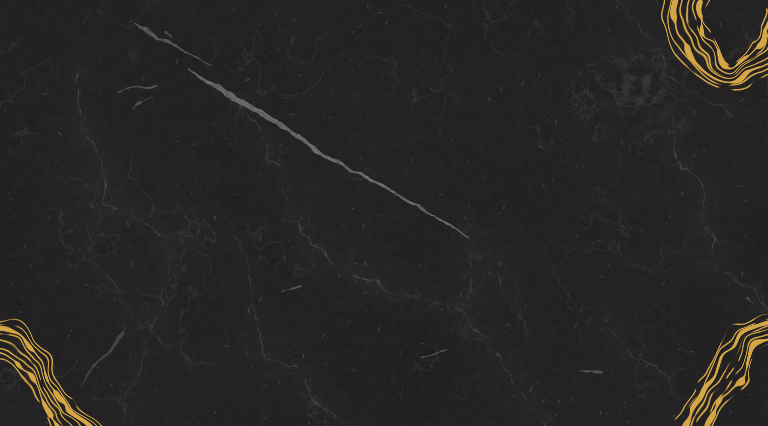
This background is drawn by a Shadertoy shader. Its source:

```glsl
const vec3 STONE = vec3(0.139, 0.133, 0.138);
const vec3 MINERAL = vec3(0.45);
const vec3 GOLD = vec3(0.83, 0.65, 0.27);

float hash(vec2 p) {
    vec3 q = fract(p.xyx * 0.1031);
    q += dot(q, q.yzx + 33.33);
    return fract((q.x + q.y) * q.z);
}

float noise(vec2 p) {
    vec2 cell = floor(p), f = fract(p);
    f = f * f * (3.0 - 2.0 * f);
    return mix(mix(hash(cell), hash(cell + vec2(1, 0)), f.x),
        mix(hash(cell + vec2(0, 1)), hash(cell + 1.0), f.x), f.y);
}

float fbm(vec2 p) {
    float sum = 0.0, gain = 0.5;
    for (int i = 0; i < 5; i++) {
        sum += gain * noise(p);
        p = mat2(1.6, 1.2, -1.2, 1.6) * p + 17.0;
        gain *= 0.5;
    }
    return sum;
}

vec2 warp(vec2 p, float scale, float amount) {
    return p + amount * (vec2(fbm(p * scale + 40.0), fbm(p * scale + 90.0)) - 0.48);
}

float segment(vec2 p, vec2 a, vec2 b) {
    vec2 pa = p - a, ba = b - a;
    return length(pa - ba * clamp(dot(pa, ba) / dot(ba, ba), 0.0, 1.0));
}

// Distance to a line through four points
float path(vec2 p, vec4 a, vec4 b) {
    return min(segment(p, a.xy, a.zw), min(segment(p, a.zw, b.xy), segment(p, b.xy, b.zw)));
}

float stroke(float dist, float width, float px) {
    return 1.0 - smoothstep(width - 0.5 * px, width + 0.7 * px, dist);
}

// Tapered bright line
float vein(vec2 p, vec4 a, vec4 b, float width, float px) {
    vec2 span = b.zw - a.xy;
    float along = clamp(dot(p - a.xy, span) / dot(span, span), 0.0, 1.0);
    width *= mix(1.1, 0.25, along) * smoothstep(-0.03, 0.15, along);
    width *= 0.6 + 0.8 * noise(p * 0.7);
    return (0.75 + 0.4 * noise(p * 1.3)) * stroke(path(p, a, b), width, px);
}

// Thin line with a cloud of side threads
float crack(vec2 p, vec4 a, vec4 b, float strength, float px) {
    float dist = path(p, a, b);
    float ridge = abs(fbm(p * 0.2 + 5.0) - 0.48);
    float threads = (1.0 - smoothstep(0.0, 0.03, ridge)) * exp(-dist * 0.3);
    float line = stroke(dist, 0.1, px) * smoothstep(0.15, 0.8, noise(p * 0.45 + 8.0));
    return strength * (line + 0.28 * threads + 0.12 * exp(-dist * 0.35));
}

float specks(vec2 p, float size, float px) {
    vec2 cell = floor(p / size);
    vec2 spot = (cell + 0.1 + 0.8 * vec2(hash(cell + 3.0), hash(cell + 71.0))) * size;
    float seed = hash(cell + 29.0), turn = 6.28 * hash(cell + 47.0);
    vec2 reach = vec2(cos(turn), sin(turn)) * 0.5 * hash(cell + 59.0);
    float dist = segment(p, spot - reach, spot + reach);
    return stroke(dist, 0.13 * seed, px) * step(0.5, seed) * pow(hash(cell + 13.0), 2.0);
}

float radiusAt(float radii[6], float s) {
    int i = min(int(s), 4);
    return mix(radii[i], radii[i + 1], smoothstep(0.0, 1.0, s - float(i)));
}

// Strands that follow the band between two radial profiles
float agate(vec2 p, vec2 center, vec2 flip, vec2 arc, float inner[6], float outer[6], float px) {
    vec2 wave = vec2(noise(p * 0.24 + 4.0), noise(p * 0.24 + 60.0)) - 0.5;
    vec2 d = (p + 1.8 * wave - center) * flip;
    float s = clamp((atan(d.y, d.x) - arc.x) / arc.y, 0.0, 1.0) * 5.0;
    float low = radiusAt(inner, s), band = radiusAt(outer, s) - low;
    float level = (length(d) - low) / band, ink = 0.0;
    for (int i = 0; i < 8; i++) {
        float k = float(i), seed = k * 7.3 + center.x;
        float heavy = float(i % 4 == 1);
        float offset = k / 7.0 + 0.13 * (noise(vec2(s * 1.8, seed)) - 0.5);
        float swell = noise(vec2(s * 2.6, seed + 31.0));
        float fade = smoothstep(0.12, 0.4, swell);
        float width = mix(0.15 * fade, 0.16 + 0.55 * smoothstep(0.2, 0.8, swell), heavy);
        ink = max(ink, max(fade, heavy) * stroke(abs(level - offset) * band, width, px));
    }
    return ink;
}

void mainImage(out vec4 fragColor, in vec2 fragCoord) {
    // Canvas is 180 wide and 100 high
    vec2 p = fragCoord / iResolution.xy * vec2(180, 100);
    float px = 100.0 / iResolution.y;

    // Stone with soft clouds and a web of hairlines
    vec3 color = STONE + 0.018 * (fbm(p * 0.05 + 12.0) - 0.48) + 0.03 * (fbm(p * 0.9) - 0.48);
    float web = 1.0 - smoothstep(0.0, 0.022, abs(fbm(p * 0.11 + 63.0) - 0.48));
    color += 0.045 * web * smoothstep(0.4, 0.7, noise(p * 0.07 + 9.0));
    float haze = exp(-pow(distance(p, vec2(150, 80)), 2.0) / 60.0);
    color += 0.08 * haze * smoothstep(0.35, 0.7, fbm(p * 0.6));

    // Fine cracks
    vec2 q = warp(p, 0.16, 6.0);
    float faint = crack(q, vec4(18, 82, 22, 64), vec4(25, 53, 43, 43), 0.4, px);
    faint += crack(q, vec4(20, 47, 23, 38), vec4(34, 25, 44, 13), 0.33, px);
    faint += crack(q, vec4(57, 77, 66, 59), vec4(71, 43, 87, 33), 0.4, px);
    faint += crack(q, vec4(87, 33, 108, 26), vec4(118, 14, 128, 0), 0.36, px);
    faint += crack(q, vec4(110, 45, 110, 38), vec4(108, 29, 112, 21), 0.3, px);
    faint += crack(q, vec4(55, 45, 58, 33), vec4(63, 17, 81, 0), 0.36, px);
    faint += crack(q, vec4(157, 72, 165, 52), vec4(167, 38, 180, 27), 0.42, px);
    faint += crack(q, vec4(41, 41, 36, 27), vec4(32, 15, 29, 0), 0.25, px);
    faint += crack(q, vec4(110, 45, 115, 39), vec4(119, 32, 124, 22), 0.25, px);
    faint += crack(q, vec4(143, 25, 148, 17), vec4(155, 12, 160, 5), 0.3, px);
    faint += crack(q, vec4(145, 100, 151, 92), vec4(160, 81, 171, 72), 0.28, px);
    color = mix(color, MINERAL, min(faint, 0.5));

    // Bright veins
    vec2 v = warp(p, 0.2, 2.0);
    float bright = 0.9 * vein(v, vec4(43.8, 83.6, 58.5, 74.7), vec4(82, 60.4, 109.6, 44.7), 0.6, px);
    bright = max(bright, 0.65 * vein(v, vec4(31, 94.4, 38.6, 90.2), vec4(44.5, 87, 49.6, 84.8), 0.4, px));
    bright = max(bright, 0.4 * vein(v, vec4(29, 23, 26, 18), vec4(23.4, 16.2, 19, 9), 0.35, px));

    // Short flecks and dust
    vec4 flecks[7] = vec4[7](vec4(66.5, 31.5, 70.5, 33), vec4(99, 16.4, 105, 17.8),
        vec4(136, 13, 141, 12.6), vec4(28, 78.5, 36.5, 80), vec4(31.6, 75, 35.5, 77),
        vec4(38.8, 92.5, 40, 91), vec4(175, 30, 176.5, 28.6));
    for (int i = 0; i < 7; i++) {
        float dist = segment(v, flecks[i].xy, flecks[i].zw);
        bright = max(bright, 0.55 * stroke(dist, 0.35 * noise(p * 0.8), px));
    }
    bright = max(bright, 0.5 * max(specks(p, 4.0, px), specks(p + 31.0, 7.0, px)));
    color = mix(color, MINERAL, bright);

    // Gold corners
    vec2 quarter = vec2(0, 1.571);
    float gold = agate(p, vec2(-4.7, -3), vec2(1), quarter,
        float[6](17., 16.4, 15.7, 17.3, 19.4, 20.), float[6](30.5, 24., 22.7, 25.5, 29., 27.), px);
    gold = max(gold, agate(p, vec2(185, -3), vec2(-1, 1), quarter,
        float[6](19., 18., 17., 16.4, 22.7, 24.), float[6](27.6, 25., 25., 27.4, 30., 30.), px));
    gold = max(gold, agate(p, vec2(173.8, 97.7), vec2(-1), vec2(-0.35, 2.79),
        float[6](8.4, 9., 9.4, 13., 8.4, 6.6), float[6](18.5, 18.5, 18.5, 19., 17., 14.), px));
    fragColor = vec4(mix(color, GOLD, gold), 1);
}
```
